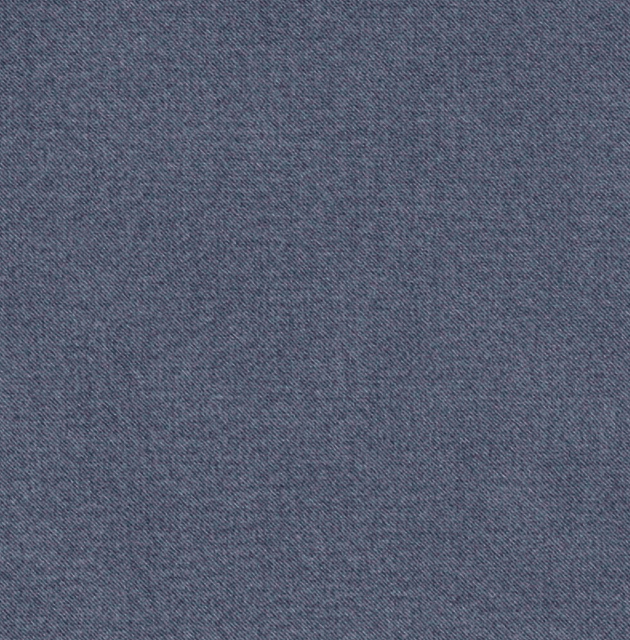
Write a WebGL 1 fragment shader that draws this texture.

```glsl
precision highp float;

uniform vec2 u_resolution;

const float TAU = 6.2831853;
const float RIBS = 145.0;
const vec3 CLOTH = vec3(0.336, 0.361, 0.435);
const vec3 TONE_AXIS = vec3(1.0, 1.02, 0.99);
const vec3 TINT_AXIS = vec3(1.0, -0.45, -0.1);

float hash(vec2 cell) {
  return fract(sin(dot(cell, vec2(127.1, 311.7))) * 43758.5453);
}

// Smooth value noise in -1..1
float noise(vec2 p) {
  vec2 cell = floor(p);
  vec2 f = fract(p);
  f = f * f * (3.0 - 2.0 * f);
  float low = mix(hash(cell), hash(cell + vec2(1.0, 0.0)), f.x);
  float high = mix(hash(cell + vec2(0.0, 1.0)), hash(cell + vec2(1.0)), f.x);
  return 2.0 * mix(low, high, f.y) - 1.0;
}

// Diagonal ribs falling to the right, slightly wavering
float twill(vec2 p, float ribs) {
  float waver = 0.12 * noise(p * 110.0) + 0.22 * noise(p * 22.0 + 40.0);
  return sin(TAU * ((p.x + p.y) * ribs + waver));
}

// Short stitches lying along the ribs, plus fine fibre grain
float stitches(vec2 p, float ribs) {
  vec2 along = vec2((p.x + p.y) * ribs * 1.7, (p.x - p.y) * 185.0);
  return 0.066 * noise(along + 17.0) + 0.072 * noise(p * 400.0 + 5.0);
}

// Uneven weft rows and warp columns
float threads(vec2 p) {
  float weft = noise(vec2(p.x * 14.0, p.y * 270.0) + 71.0);
  float warp = noise(vec2(p.x * 230.0, p.y * 9.0) + 133.0);
  return 0.022 * weft + 0.014 * warp;
}

// Broad soft shading of the cloth
float mottle(vec2 p) {
  return 0.008 * noise(p * 5.0 + 9.0) + 0.006 * noise(p * 17.0 + 31.0);
}

void main() {
  vec2 p = gl_FragCoord.xy / u_resolution.y;

  float rib = twill(p, RIBS);
  float tone = 0.066 * rib + stitches(p, RIBS) + threads(p) + mottle(p);

  // Scattered pale fibres on the crests
  float fleck = smoothstep(0.4, 0.9, noise(p * 250.0 + 211.0));
  tone += 0.085 * fleck * smoothstep(-0.2, 0.8, rib);

  // Mauve and teal threads
  float tint = 0.03 * noise(p * 260.0 + 307.0) + 0.008 * rib;

  vec3 color = CLOTH + TONE_AXIS * tone + TINT_AXIS * tint;
  gl_FragColor = vec4(clamp(color, 0.0, 1.0), 1.0);
}
```
